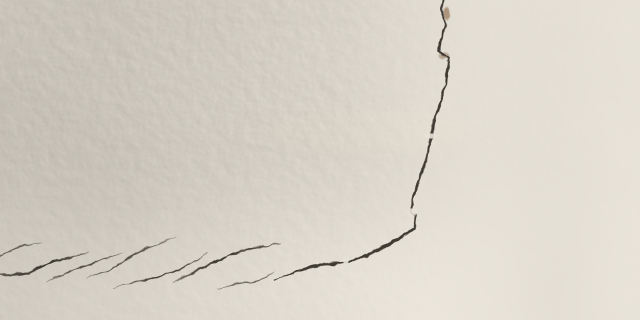
Write a Shadertoy shader that draws this texture.

```glsl
// Cracked plaster wall: a warm grey gradient with orange-peel relief,
// one long jagged fissure bending from the top toward the lower left,
// and a row of slanted tapering hairline cracks, all from segment distances.

const vec3 CRACK_COLOR = vec3(0.19, 0.17, 0.14);
const vec3 CHIP_COLOR = vec3(0.64, 0.53, 0.43);
const vec3 PALE_COLOR = vec3(0.91, 0.89, 0.85);

float hash(vec2 p) {
    vec3 q = fract(vec3(p.xyx) * 0.1031);
    q += dot(q, q.yzx + 33.33);
    return fract((q.x + q.y) * q.z);
}

float noise(vec2 p) {
    vec2 i = floor(p), f = fract(p);
    f = f * f * (3.0 - 2.0 * f);
    return mix(mix(hash(i), hash(i + vec2(1, 0)), f.x),
               mix(hash(i + vec2(0, 1)), hash(i + vec2(1, 1)), f.x), f.y);
}

float fbm(vec2 p) {
    float sum = 0.0, amp = 0.5;
    for (int i = 0; i < 4; i++) {
        sum += amp * noise(p);
        p = mat2(1.6, 1.2, -1.2, 1.6) * p + 7.3;
        amp *= 0.5;
    }
    return sum;
}

// Distance to a segment in x, position along it in y
vec2 segment(vec2 p, vec2 a, vec2 b) {
    vec2 ab = b - a;
    float t = clamp(dot(p - a, ab) / dot(ab, ab), 0.0, 1.0);
    return vec2(length(p - a - ab * t), t);
}

vec2 nearer(vec2 a, vec2 b) { return a.x < b.x ? a : b; }

float stroke(float d, float halfWidth, float px) {
    return 1.0 - smoothstep(halfWidth - px, halfWidth + px, d);
}

float spot(vec2 p, vec2 center, vec2 size) {
    return 1.0 - smoothstep(0.6, 1.2, length((p - center) / size));
}

// Hairline through four points, thinning toward both ends
float branch(vec2 p, vec2 a, vec2 b, vec2 c, vec2 d, float width, float px) {
    vec2 h = segment(p, a, b);
    h = nearer(h, segment(p, b, c) + vec2(0, 1));
    h = nearer(h, segment(p, c, d) + vec2(0, 2));
    float taper = sqrt(max(0.0, sin(3.14159 * h.y / 3.0)));
    float w = width * (0.2 + 0.8 * taper) * (0.5 + noise(p * 55.0));
    return stroke(h.x, w, px) * (0.35 + 0.65 * taper) * min(1.0, width / 0.0028);
}

// Long fissure: distance in x, position from 0 (top) to 1 (left end) in y
vec2 fissure(vec2 p) {
    const vec2 path[18] = vec2[18](
        vec2(1.383, 1.01), vec2(1.380, 0.953), vec2(1.393, 0.922),
        vec2(1.370, 0.839), vec2(1.401, 0.818), vec2(1.391, 0.727),
        vec2(1.352, 0.609), vec2(1.341, 0.531), vec2(1.292, 0.388),
        vec2(1.284, 0.344), vec2(1.299, 0.328), vec2(1.294, 0.286),
        vec2(1.224, 0.242), vec2(1.146, 0.201), vec2(1.081, 0.182),
        vec2(1.003, 0.172), vec2(0.924, 0.151), vec2(0.859, 0.125));
    vec2 best = vec2(9.0, 0.0);
    for (int i = 0; i < 17; i++)
        best = nearer(best, segment(p, path[i], path[i + 1]) + vec2(0, i));
    return best / vec2(1, 17);
}

// Broad light: dim at the left, brighter to the right and along the base
vec3 wallColor(vec2 p) {
    float light = 0.745 + 0.085 * smoothstep(-0.1, 1.35, p.x);
    light += 0.045 * smoothstep(0.95, 1.6, p.x);
    light += 0.055 * (1.0 - smoothstep(0.05, 0.55, p.y)) * (1.0 - smoothstep(1.0, 1.9, p.x));
    light += 0.012 * smoothstep(1.7, 2.0, p.x);
    light += 0.016 * smoothstep(0.55, 1.0, p.y) * (1.0 - smoothstep(0.0, 0.9, p.x));
    light += 0.02 * (fbm(p * 3.0) - 0.47);
    float blush = spot(p, vec2(1.15, 0.59), vec2(0.3, 0.06));
    return vec3(light) + vec3(0.02, 0.0, -0.043) + blush * vec3(0.01, 0.002, 0.0);
}

float relief(vec2 p) {
    vec2 toLight = vec2(0.008, 0.006);
    float coarse = fbm(p * 38.0) - fbm((p + toLight) * 38.0);
    float fine = noise(p * 110.0) - noise((p + toLight * 0.5) * 110.0);
    return coarse * 0.075 + fine * 0.016;
}

void mainImage(out vec4 fragColor, in vec2 fragCoord) {
    vec2 p = fragCoord / iResolution.y;
    float px = 0.8 / iResolution.y;
    float roughness = mix(1.0, 0.15, smoothstep(0.8, 1.6, p.x)) * mix(0.5, 1.0, smoothstep(0.1, 0.6, p.y));
    vec3 color = wallColor(p) + relief(p) * roughness;

    // Jagged coordinates shared by every crack
    vec2 q = p + 0.013 * (vec2(fbm(p * 42.0), fbm(p * 42.0 + 31.0)) - 0.47);

    // Long fissure with a lifted pale lip and small breaks
    vec2 f = fissure(q);
    float width = mix(0.0031, 0.0043, smoothstep(0.55, 0.7, f.y)) * (0.45 + 1.1 * noise(p * 48.0));
    width *= 1.0 - 0.65 * smoothstep(0.88, 1.0, f.y);
    float breaks = max(spot(p, vec2(1.346, 0.575), vec2(0.02, 0.009)),
                   max(spot(p, vec2(1.081, 0.184), vec2(0.009, 0.015)),
                       spot(p, vec2(1.288, 0.337), vec2(0.018, 0.013))));
    color = mix(color, PALE_COLOR, 0.3 * exp(-f.x * 110.0));

    // Exposed chips beside the upper fissure
    color = mix(color, CHIP_COLOR, 0.85 * spot(q, vec2(1.394, 0.957), vec2(0.011, 0.022)));
    color = mix(color, CHIP_COLOR, 0.6 * spot(q, vec2(1.386, 0.826), vec2(0.018, 0.011)));
    color = mix(color, PALE_COLOR, 0.7 * breaks);
    float crack = stroke(f.x, width, px) * (1.0 - 0.9 * breaks);

    // Slanted hairlines, left to right
    crack = max(crack, branch(q, vec2(-0.06, 0.17), vec2(0.01, 0.205), vec2(0.07, 0.231), vec2(0.13, 0.241), 0.0022, px));
    crack = max(crack, branch(q, vec2(-0.06, 0.138), vec2(0.09, 0.147), vec2(0.18, 0.187), vec2(0.275, 0.211), 0.0036, px));
    crack = max(crack, branch(q, vec2(0.143, 0.12), vec2(0.22, 0.15), vec2(0.30, 0.183), vec2(0.387, 0.208), 0.0024, px));
    crack = max(crack, branch(q, vec2(0.268, 0.132), vec2(0.34, 0.153), vec2(0.43, 0.213), vec2(0.55, 0.26), 0.0024, px));
    crack = max(crack, branch(q, vec2(0.355, 0.10), vec2(0.48, 0.133), vec2(0.56, 0.154), vec2(0.65, 0.21), 0.0027, px));
    crack = max(crack, branch(q, vec2(0.538, 0.115), vec2(0.65, 0.172), vec2(0.755, 0.219), vec2(0.88, 0.239), 0.0034, px));
    crack = max(crack, branch(q, vec2(0.68, 0.098), vec2(0.75, 0.115), vec2(0.81, 0.12), vec2(0.86, 0.154), 0.0021, px));

    fragColor = vec4(mix(color, CRACK_COLOR, crack * 0.92), 1.0);
}
```
